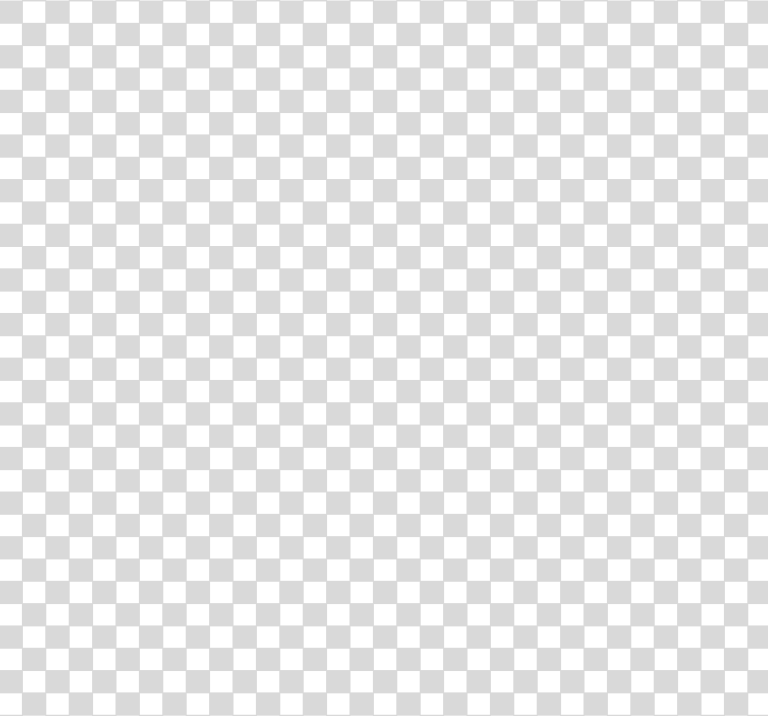
Give the GLSL for this pattern, as a WebGL 2 fragment shader.

```glsl
#version 300 es
precision highp float;
// Grey and white checkerboard whose white squares are slightly inset by a hairline.

#define CELLS vec2(32.82, 32.08)      // cells across and down the canvas
#define OFFSET vec2(0.043, -0.036)    // grid shift, in cells
#define LINE_WIDTH 0.042              // grey gap between white squares, in cells
#define GREY vec3(0.85)
#define WHITE vec3(1.0)

uniform vec2 u_resolution;
out vec4 fragColor;

// Antialiased coverage of a centred square inside a unit cell.
float squareCoverage(vec2 local, float halfSide, vec2 pixel) {
    vec2 inside = halfSide - abs(local - 0.5);
    vec2 cover = clamp(inside / pixel + 0.5, 0.0, 1.0);
    return cover.x * cover.y;
}

void main() {
    vec2 grid = gl_FragCoord.xy / u_resolution * CELLS + OFFSET;
    vec2 pixel = CELLS / u_resolution;

    // Cells with an even index sum hold a white square.
    vec2 cell = floor(grid);
    float isWhite = 1.0 - mod(cell.x + cell.y, 2.0);

    float halfSide = 0.5 * (1.0 - LINE_WIDTH);
    float white = isWhite * squareCoverage(fract(grid), halfSide, pixel);
    fragColor = vec4(mix(GREY, WHITE, white), 1.0);
}
```
